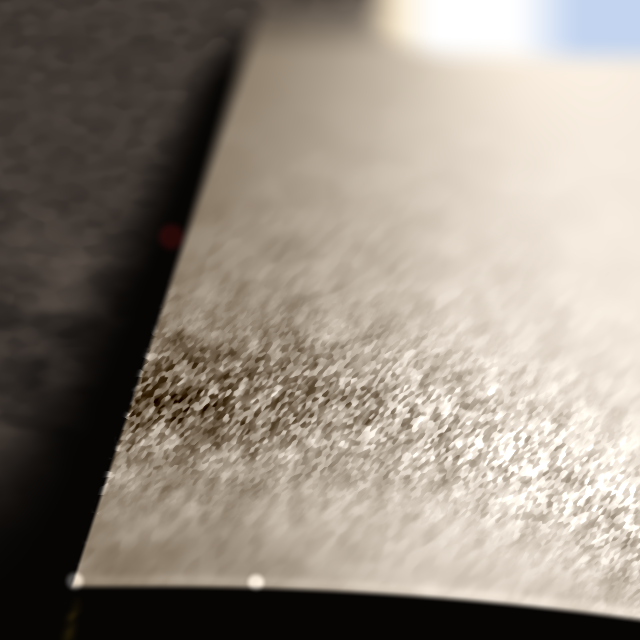
Reproduce this texture procedurally as a Shadertoy shader.

```glsl
#define EDGE_START 0.085
#define EDGE_SLOPE 0.325
#define FRONT_HEIGHT 0.082
#define FOCUS_HEIGHT 0.37
#define FIBRE_SCALE vec2(100.0, 210.0)
#define GRAIN_STRENGTH 0.62
#define PAPER_SHADE vec3(0.51, 0.45, 0.375)
#define PAPER_LIGHT vec3(0.92, 0.88, 0.83)
#define TABLE_COLOR vec3(0.255, 0.225, 0.205)
#define SHADOW_COLOR vec3(0.025, 0.018, 0.012)

vec3 hash3(vec2 p) {
    vec3 q = vec3(dot(p, vec2(127.1, 311.7)),
                  dot(p, vec2(269.5, 183.3)),
                  dot(p, vec2(419.2, 371.9)));
    return fract(sin(q) * 43758.5);
}

// Smooth cellular noise, centred on zero; sharpness tightens the cells
float cells(vec2 p, float sharpness) {
    vec2 base = floor(p);
    float sum = 0.0, total = 0.0;
    for (int j = -1; j <= 1; j++)
    for (int i = -1; i <= 1; i++) {
        vec2 cell = base + vec2(i, j);
        vec3 h = hash3(cell);
        vec2 d = p - cell - h.xy;
        float w = exp(-sharpness * dot(d, d));
        sum += w * h.z;
        total += w;
    }
    return sum / total - 0.5;
}

float bell(float x, float width) {
    return exp(-x * x / (width * width));
}

float spot(vec2 p, vec2 center, float radius) {
    return 1.0 - smoothstep(0.35 * radius, radius, length(p - center));
}

// Fibres that dissolve into soft blotches away from the focal line
float paperGrain(vec2 p, float defocus) {
    vec2 along = vec2(p.x + p.y, p.y - p.x) * 0.707;
    float fine = cells(along * FIBRE_SCALE, 7.0) * bell(defocus, 0.10);
    float middle = cells(along * FIBRE_SCALE * 0.42 + 7.3, 4.0) * bell(defocus, 0.19);
    float coarse = cells(p * vec2(22.0, 30.0) + 3.1, 3.5) * bell(defocus, 0.34);
    return fine + 0.55 * middle + 0.28 * coarse;
}

vec3 paperColor(vec2 p) {
    float bend = max(p.x - 0.45, 0.0);
    float defocus = p.y - FOCUS_HEIGHT + 0.65 * bend * bend;

    // Light from the right, with a shaded crease on the focal line
    float light = 0.53 + 0.42 * smoothstep(0.18, 0.95, p.x);
    light -= 0.11 * bell(defocus - 0.01, 0.065) * (1.0 - smoothstep(0.4, 0.9, p.x));
    light += 0.07 * bell(defocus + 0.16, 0.10) * (1.0 - smoothstep(0.5, 0.8, p.x));
    light -= 0.12 * smoothstep(0.6, 1.0, p.x) * smoothstep(0.32, 0.03, p.y);
    light -= 0.07 * smoothstep(0.72, 1.0, p.y) * smoothstep(0.95, 0.4, p.x);
    light += GRAIN_STRENGTH * paperGrain(p, defocus) * mix(1.0, 0.7, p.x);
    return max(mix(PAPER_SHADE, PAPER_LIGHT, (light - 0.51) / 0.41), 0.0);
}

vec3 tableColor(vec2 p, float gap) {
    // Contact shadow widens towards the viewer
    float width = mix(0.30, 0.06, p.y);
    float lit = smoothstep(0.15 * width, width, gap);
    lit = mix(lit, 1.0, smoothstep(0.86, 1.0, p.y));
    lit *= smoothstep(0.02, 0.48, p.y);

    // Out-of-focus flecks on the tabletop
    float blotch = cells(p * vec2(13.0, 24.0), 5.0);
    float weave = cells(p * vec2(45.0, 70.0), 4.0);
    float texture_ = 1.0 + 1.5 * blotch * bell(p.y - 0.39, 0.20) + 0.25 * weave;
    vec3 color = mix(SHADOW_COLOR, TABLE_COLOR * texture_, lit);
    color += vec3(0.13, 0.015, 0.02) * spot(p, vec2(0.268, 0.63), 0.028);
    color += vec3(0.14, 0.11, 0.02) * bell(p.x - 0.105 - 0.25 * p.y, 0.009)
           * smoothstep(0.08, 0.03, p.y) * (0.5 + weave);
    return color;
}

void mainImage(out vec4 fragColor, in vec2 fragCoord) {
    vec2 p = fragCoord / iResolution.xy;

    // Sheet outline, with lens blur growing towards the far end
    float gap = EDGE_START + EDGE_SLOPE * p.y - p.x;
    float sag = max(p.x - 0.25, 0.0);
    float front = FRONT_HEIGHT - 0.092 * sag * sag;
    float blur = 0.004 + 0.055 * pow(max(p.y - 0.4, 0.0), 1.4);
    float frontMask = smoothstep(-0.006, 0.008, p.y - front);
    float sheet = smoothstep(-blur, blur, -gap) * frontMask;
    sheet *= 1.0 - smoothstep(0.90, 1.04, p.y) * smoothstep(0.72, 0.52, p.x);

    vec3 color = mix(tableColor(p, gap), paperColor(p), sheet);

    // Bright rim and small glints on the cut edges
    float sparkle = smoothstep(0.05, 0.35, cells(p * vec2(60.0, 110.0), 8.0));
    color += 0.35 * sparkle * bell(gap, 0.005) * bell(p.y - 0.34, 0.14);
    color += 0.07 * bell(p.y - front - 0.012, 0.009) * sheet;
    color += 0.30 * spot(p, vec2(0.117, 0.092), 0.019);
    color += 0.30 * spot(p, vec2(0.400, 0.090), 0.018);

    // Window glow: cream, then white, then pale blue
    float sill = 0.905 + 0.9 * pow(max(0.72 - p.x, 0.0), 1.7);
    float glow = smoothstep(-0.025, 0.04, p.y - sill) * smoothstep(0.55, 0.64, p.x);
    vec3 sky = mix(vec3(0.98, 0.91, 0.78), vec3(1.0), smoothstep(0.59, 0.69, p.x));
    sky = mix(sky, vec3(0.76, 0.83, 0.94), smoothstep(0.79, 0.92, p.x));
    color += vec3(0.12, 0.11, 0.09) * exp(-9.0 * length((p - vec2(0.77, 0.96)) * vec2(0.8, 1.0)));
    color = mix(color, sky, glow);

    fragColor = vec4(clamp(color, 0.0, 1.0), 1.0);
}
```
